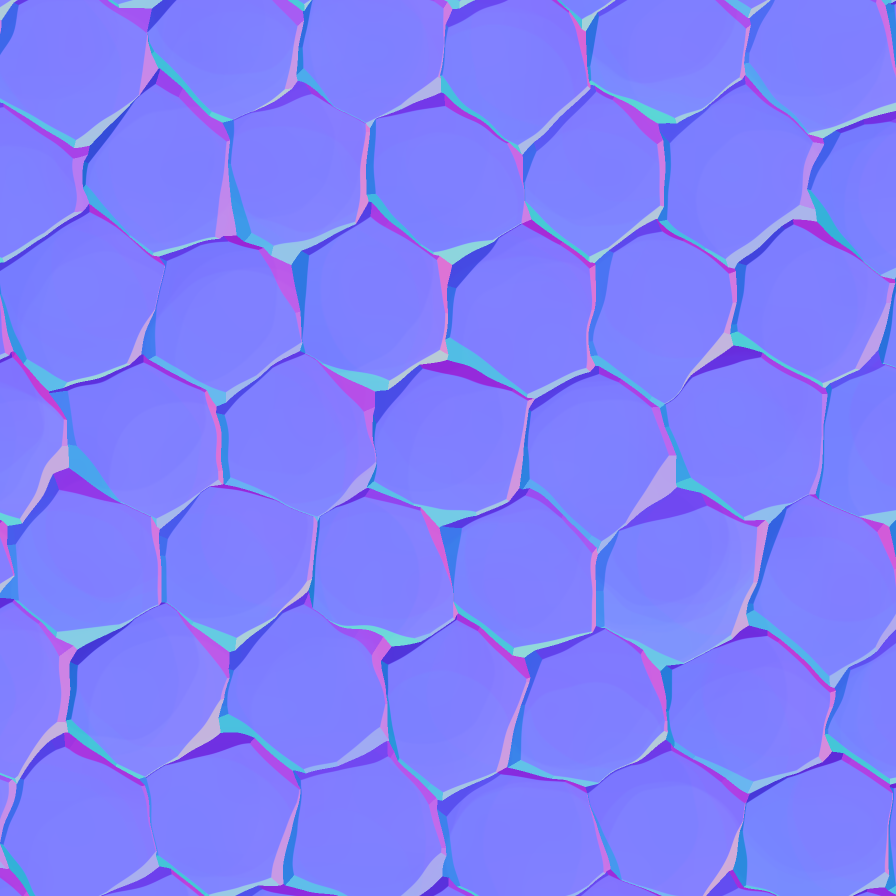
This texture map is drawn by a WebGL 2 fragment shader. Its source:

```glsl
#version 300 es
precision highp float;

uniform vec2 u_resolution;
out vec4 fragColor;

const float COLUMNS = 6.0;          // stones across the canvas
const float ROW_STEP = 0.866;       // row spacing in stone widths
const vec2 LAYOUT_SHIFT = vec2(0.5, 0.45);
const float CENTRE_JITTER = 0.24;
const float REACH = 1.0;            // furthest a stone can extend
const float MIN_INSET = 0.008;      // thinnest half groove
const float MAX_INSET = 0.066;
const float EDGE_TILT = 0.4;        // how strongly grooves taper
const float MIN_SLOPE = 0.42;
const float MAX_SLOPE = 1.05;
const float BEVEL_SOFTNESS = 0.008;
const float WOBBLE_SCALE = 4.5;
const float WOBBLE_AMOUNT = 0.05;
const int CHIPS = 7;                // shallow facets per stone
const float CHIP_TILT = 0.05;
const float CHIP_SOFTNESS = 0.02;
const float SURFACE_TILT = 0.035;
const float TAU = 6.28319;
const int SAMPLES = 2;              // antialiasing grid side

vec3 hash(vec3 p) {
    p = fract(p * vec3(0.1031, 0.1030, 0.0973));
    p += dot(p, p.yxz + 33.33);
    return fract((p.xxy + p.yxx) * p.zyx);
}

vec2 noise(vec2 p) {
    vec2 i = floor(p), f = fract(p);
    f = f * f * (3.0 - 2.0 * f);
    vec2 low = mix(hash(vec3(i, 40.0)).xy, hash(vec3(i + vec2(1, 0), 40.0)).xy, f.x);
    vec2 high = mix(hash(vec3(i + vec2(0, 1), 40.0)).xy, hash(vec3(i + 1.0, 40.0)).xy, f.x);
    return mix(low, high, f.y);
}

// Jittered centre of a stone, addressed by skewed hexagonal coordinates
vec2 stoneCentre(vec2 cell) {
    vec2 jitter = hash(vec3(cell, 1.0)).xy - 0.5;
    return vec2(cell.x + 0.5 * cell.y, ROW_STEP * cell.y) + CENTRE_JITTER * jitter;
}

// Wall of a stone: xy = outward slope, z = drop below the top, w = distance past the rim
vec4 stoneWall(vec2 p, vec2 cell, vec2 centre) {
    vec4 wall = vec4(0.0, 0.0, -1e3, 0.0);
    vec2 side = vec2(1, 0);
    for (int k = 0; k < 6; k++) {
        vec2 other = stoneCentre(cell + side);
        vec2 normal = normalize(other - centre);
        vec2 tangent = vec2(-normal.y, normal.x);
        vec2 local = p - 0.5 * (centre + other);
        vec3 rnd = hash(vec3(cell, float(k) + 2.0));
        float tilt = EDGE_TILT * (2.0 * rnd.x - 1.0);
        float inset = MAX_INSET * rnd.y + tilt * dot(local, tangent);
        float rim = dot(local, normal) + max(inset, MIN_INSET);
        vec2 outward = normalize(normal + tangent * tilt * step(MIN_INSET, inset));
        float slope = mix(MIN_SLOPE, MAX_SLOPE, rnd.z);
        if (rim * slope > wall.z) wall = vec4(outward * slope, rim * slope, rim);
        side = vec2(-side.y, side.x + side.y);   // next hexagonal neighbour
    }
    return wall;
}

// Faint overlapping crescents worn into the top of a stone
vec2 chippedTop(vec2 local, vec2 cell) {
    vec2 tilt = vec2(0.0);
    for (int k = 0; k < CHIPS; k++) {
        vec3 rnd = hash(vec3(cell, float(k) + 12.0));
        vec2 dir = vec2(cos(TAU * rnd.x), sin(TAU * rnd.x));
        float edge = length(local + 0.3 * dir) - mix(0.45, 0.8, rnd.y);
        tilt += dir * CHIP_TILT * rnd.z * smoothstep(0.0, CHIP_SOFTNESS, edge);
    }
    return tilt;
}

vec3 stoneNormal(vec2 p) {
    p += WOBBLE_AMOUNT * (noise(p * WOBBLE_SCALE) - 0.5);
    float row = round(p.y / ROW_STEP);
    vec2 base = vec2(round(p.x - 0.5 * row), row);

    // The highest stone surface wins, leaving a groove where walls meet
    vec4 wall = vec4(0.0, 0.0, 1e3, 0.0);
    vec2 owner = base;
    for (int y = -1; y <= 1; y++) {
        for (int x = -1; x <= 1; x++) {
            vec2 cell = base + vec2(x, y);
            vec2 centre = stoneCentre(cell);
            if (distance(p, centre) > REACH) continue;
            vec4 candidate = stoneWall(p, cell, centre);
            if (candidate.z < wall.z) { wall = candidate; owner = cell; }
        }
    }
    vec2 top = chippedTop(p - stoneCentre(owner), owner);
    top += SURFACE_TILT * (noise(p * 2.5 + 17.0) - 0.5);
    vec2 tilt = mix(top, wall.xy + top, smoothstep(0.0, BEVEL_SOFTNESS, wall.w));
    return normalize(vec3(tilt, 1.0));
}

void main() {
    vec3 colour = vec3(0.0);
    for (int i = 0; i < SAMPLES * SAMPLES; i++) {
        vec2 offset = (vec2(i % SAMPLES, i / SAMPLES) + 0.5) / float(SAMPLES) - 0.5;
        vec2 p = (gl_FragCoord.xy + offset) / u_resolution * COLUMNS - LAYOUT_SHIFT;
        colour += 0.5 + 0.5 * stoneNormal(p) * vec3(1, -1, 1);   // green points down
    }
    fragColor = vec4(colour / float(SAMPLES * SAMPLES), 1.0);
}
```
